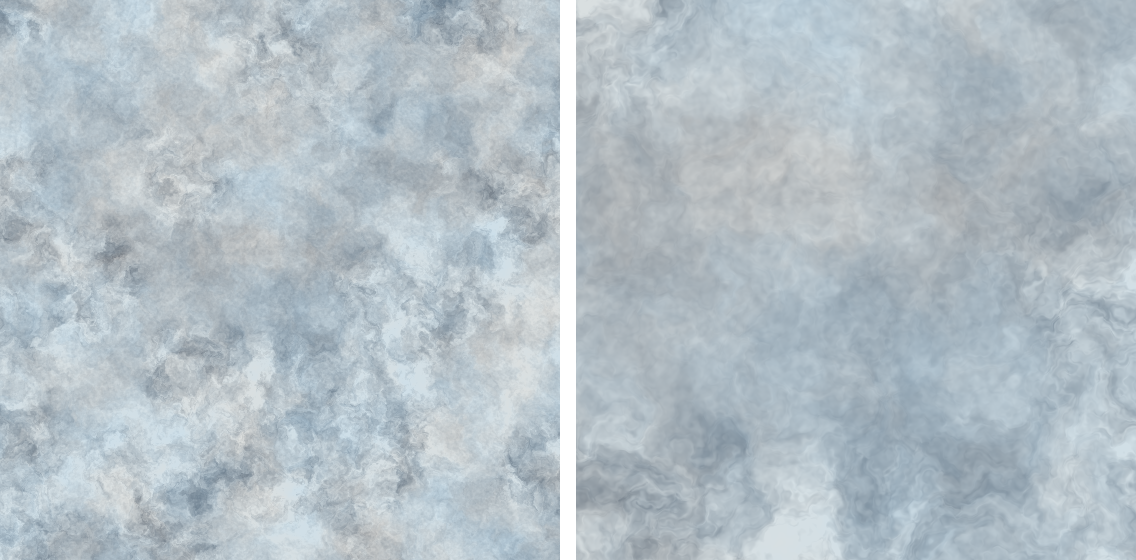
Left: the whole. Right: its middle third, enlarged.
Give the GLSL for this texture, as a WebGL 2 fragment shader.

```glsl
#version 300 es
precision highp float;

uniform vec2 u_resolution;
out vec4 fragColor;

float hash(vec2 cell) {
    return fract(sin(dot(cell, vec2(127.1, 311.7))) * 43758.5453);
}

float valueNoise(vec2 p) {
    vec2 cell = floor(p);
    vec2 f = fract(p);
    f = f * f * f * (f * (f * 6.0 - 15.0) + 10.0);
    return mix(mix(hash(cell), hash(cell + vec2(1, 0)), f.x),
               mix(hash(cell + vec2(0, 1)), hash(cell + vec2(1, 1)), f.x), f.y);
}

// Rotated octaves, normalised to 0..1
float fbm(vec2 p, int octaves, float gain) {
    float sum = 0.0, total = 0.0, amplitude = 1.0;
    for (int i = 0; i < octaves; i++) {
        sum += amplitude * valueNoise(p);
        total += amplitude;
        amplitude *= gain;
        p = mat2(1.6, 1.2, -1.2, 1.6) * p + 17.3;
    }
    return sum / total;
}

void main() {
    vec2 uv = gl_FragCoord.xy / u_resolution.y;

    // Ragged displacement breaks up the rounded noise shapes
    vec2 warp = vec2(fbm(uv * 18.0 + 3.1, 5, 0.65), fbm(uv * 18.0 + 41.7, 5, 0.65)) - 0.5;
    vec2 p = uv + warp * 0.07;

    // Broad soft clouds and crusty mottling
    float cloud = fbm(p * 7.0 + 5.0, 7, 0.64);
    float mottle = fbm(p * 24.0 + 29.0, 5, 0.78);
    float rough = smoothstep(0.36, 0.58, fbm(uv * 6.0 + 63.0, 4, 0.55));

    // Dark, rough-edged stains gathered in the crusty areas
    float stain = smoothstep(0.50, 0.66, fbm(p * 15.0 + 87.0, 6, 0.68));

    // Fine mineral grain
    float grain = fbm(uv * 170.0 + 11.0, 2, 0.8);

    float tone = 0.73
        + 1.9 * (cloud - 0.5)
        + mix(0.7, 1.9, rough) * (mottle - 0.5)
        - 0.42 * stain * rough
        + 0.36 * (grain - 0.5);
    tone = clamp(tone, -0.35, 1.25);

    // Slate to frost, with a faint drift between warm and blue grey
    vec3 color = mix(vec3(0.55, 0.60, 0.64), vec3(0.78, 0.82, 0.84), tone);
    float warmth = fbm(p * 9.0 + 131.0, 5, 0.6) - 0.5;
    color += warmth * vec3(0.11, 0.0, -0.08);

    fragColor = vec4(color, 1.0);
}
```
